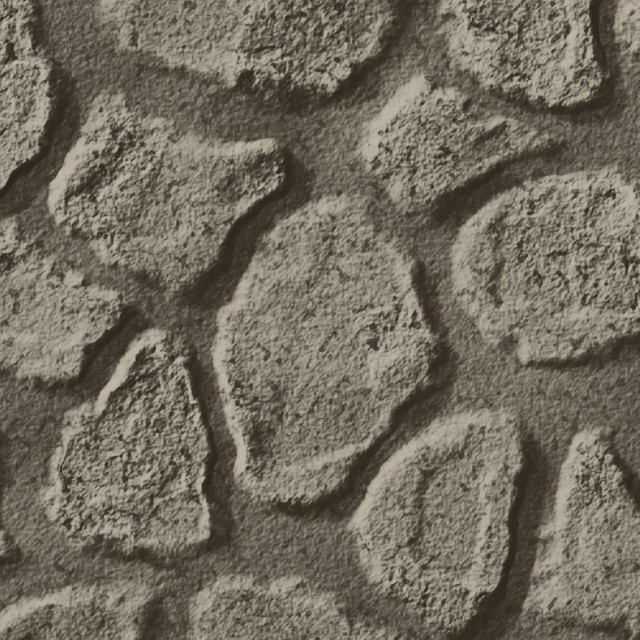
Give the GLSL for this texture, as a Shadertoy shader.

```glsl
// Weathered carved stone: broad worn plateaus and basins parted by narrow channels.
// Warped, rounded Voronoi cells form the relief, noise adds lumps, fine grain,
// pits and cracks, and a slanted light with a short shadow march gives the tone.

const vec3 DARK_STONE = vec3(0.210, 0.181, 0.140);
const vec3 LIGHT_STONE = vec3(0.700, 0.667, 0.605);
const vec2 TO_LIGHT = vec2(-0.80, 0.60);
const mat2 TURN = mat2(0.77, 0.64, -0.64, 0.77);
const float CELLS = 3.1;            // plateaus across the canvas
const float CORNER_SHARPNESS = 15.0;
const float PLATEAU_HEIGHT = 0.031;
const float TERRACE_HEIGHT = 0.017;
const float LUMP_HEIGHT = 0.013;
const float GRAIN_HEIGHT = 0.0050;
const float SLOPE_STEP = 0.0012;
const float SHADOW_STEP = 0.012;
const float SLOPE_GAIN = 0.78;
const float SHADOW_DEPTH = 0.75;
const float PIT_DEPTH = 1.0;
const float CRACK_DEPTH = 0.65;
const float SPECKLE = 0.70;
const float RIM_WEAR = 0.45;
const float EXPOSURE = 0.10;

float hash(vec2 p) {
    vec3 q = fract(p.xyx * 0.1031);
    q += dot(q, q.yzx + 33.33);
    return fract((q.x + q.y) * q.z);
}

vec2 hash2(vec2 p) {
    return vec2(hash(p), hash(p + 57.3));
}

float noise(vec2 p) {
    vec2 i = floor(p), f = fract(p);
    f = f * f * (3.0 - 2.0 * f);
    return mix(mix(hash(i), hash(i + vec2(1, 0)), f.x),
               mix(hash(i + vec2(0, 1)), hash(i + vec2(1, 1)), f.x), f.y);
}

float fbm(vec2 p) {
    return 0.55 * noise(p) + 0.30 * noise(TURN * p * 2.03 + 17.1)
         + 0.15 * noise(p * 4.11 + 41.7);
}

vec2 cellPoint(vec2 cell) {
    return cell + 0.5 + 0.80 * (hash2(cell + 11.0) - 0.5);
}

// Rounded distance to the cell border, and a random value for the cell
vec2 voronoiBorder(vec2 p) {
    vec2 home = floor(p), nearest = home;
    float best = 9.0;
    for (int y = -1; y <= 1; y++)
    for (int x = -1; x <= 1; x++) {
        vec2 cell = home + vec2(x, y);
        vec2 away = cellPoint(cell) - p;
        float d = dot(away, away);
        if (d < best) { best = d; nearest = cell; }
    }
    vec2 center = cellPoint(nearest) - p;
    float sum = 0.0;
    for (int y = -2; y <= 2; y++)
    for (int x = -2; x <= 2; x++) {
        if (x == 0 && y == 0) continue;
        vec2 other = cellPoint(nearest + vec2(x, y)) - p;
        float d = dot(0.5 * (center + other), normalize(other - center));
        sum += exp(-CORNER_SHARPNESS * d);
    }
    return vec2(-log(sum) / CORNER_SHARPNESS, hash(nearest + 83.0));
}

// Large relief: x height, y plateau mask, z roughness mask, w worn rim
vec4 relief(vec2 p) {
    vec2 warp = vec2(noise(p * 5.0 + 3.1), noise(p * 5.0 + 29.7)) - 0.5;
    vec2 ragged = vec2(fbm(p * 17.0 + 7.9), fbm(p * 17.0 + 63.2)) - 0.5;
    vec2 q = p + 0.13 * warp + 0.042 * ragged;
    vec2 border = voronoiBorder(TURN * q * CELLS + 4.3);

    float width = 0.01 + 0.10 * noise(p * 4.3 + 51.0);
    float soft = 0.06 + 0.07 * noise(p * 7.0 + 15.0);
    float plateau = smoothstep(width, width + soft, border.x);
    float crest = (border.x - width - soft) / 0.025;
    float rim = exp(-crest * crest) * smoothstep(0.35, 0.7, noise(p * 11.0 + 88.0));

    float inset = border.x + 0.34 * (noise(q * 8.0 + 9.4) - 0.5);
    float terrace = smoothstep(0.19, 0.19 + soft, inset);
    float direction = border.y < 0.6 ? -1.0 : 0.8;

    float rough = smoothstep(0.38, 0.58, noise(p * 6.5 + 77.0)) * plateau;
    float lumps = smoothstep(0.32, 0.62, fbm(p * 22.0 + 1.6 * ragged + 5.0));
    float height = PLATEAU_HEIGHT * plateau
                 + TERRACE_HEIGHT * terrace * direction * plateau
                 + LUMP_HEIGHT * lumps * rough
                 + 0.040 * noise(p * 6.0 + 21.0);
    return vec4(height, plateau, rough, rim);
}

float grain(vec2 p) {
    return 0.55 * noise(p * 73.0) + 0.80 * noise(TURN * p * 146.0 + 31.0)
         + 0.60 * noise(p * 251.0 + 73.0);
}

float surface(vec2 p, vec4 r) {
    return r.x + GRAIN_HEIGHT * (0.65 + 0.25 * r.y + 0.40 * r.z) * grain(p);
}

void mainImage(out vec4 fragColor, in vec2 fragCoord) {
    vec2 uv = fragCoord / iResolution.y;
    vec4 here = relief(uv);

    // Slope towards the light
    vec2 ahead = uv + TO_LIGHT * SLOPE_STEP;
    float lit = (surface(uv, here) - surface(ahead, relief(ahead))) / SLOPE_STEP;

    // Soft shadow cast by higher ground
    float blocked = 0.0;
    for (int i = 1; i <= 4; i++) {
        float reach = SHADOW_STEP * float(i);
        float rise = relief(uv + TO_LIGHT * reach).x - here.x;
        blocked = max(blocked, rise - 0.34 * reach);
    }
    float shadow = smoothstep(0.0, 0.022, blocked);

    // Dark pits and broken hairline cracks, denser on rough ground
    float wear = 0.45 + 0.25 * here.y + 0.30 * here.z;
    float pits = smoothstep(0.74, 0.88, noise(TURN * uv * vec2(105.0, 88.0) + 13.0));
    float vein = abs(noise(TURN * uv * 36.0 + 2.0 * noise(uv * 70.0) + 19.0) - 0.5);
    float cracks = (1.0 - smoothstep(0.0, 0.09, vein))
                 * smoothstep(0.50, 0.72, noise(uv * 24.0 + 47.0));
    float speckle = noise(TURN * uv * 190.0 + 5.0) - 0.5;

    float stain = fbm(uv * 9.0 + 35.0) - 0.5;
    float light = EXPOSURE + SLOPE_GAIN * lit + 0.45 * (here.y - 0.7)
                + 0.6 * stain + SPECKLE * speckle * wear + RIM_WEAR * here.w
                - SHADOW_DEPTH * shadow
                - wear * (PIT_DEPTH * pits + CRACK_DEPTH * cracks);
    float tone = 0.52 + 0.60 * light / sqrt(1.0 + light * light);
    fragColor = vec4(mix(DARK_STONE, LIGHT_STONE, tone), 1.0);
}
```
